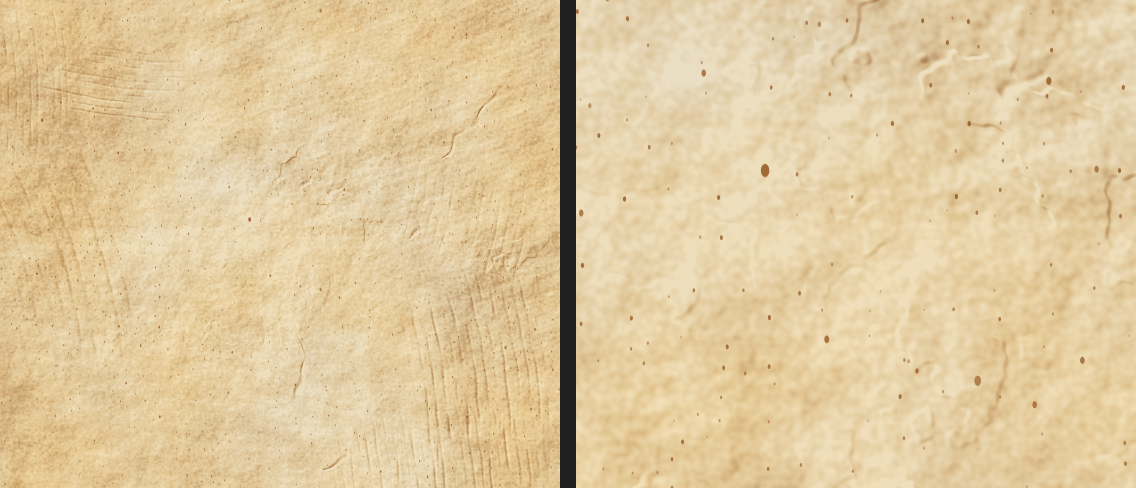
Left, the full canvas; right, a detail of the centre.
Give the GLSL for this texture, as a Shadertoy shader.

```glsl
// Aged cream plaster: trowel streaks, combed grooves, chipped skins, cracks and
// rust specks. A height field is built from gradient noise and distance
// functions, lit from the upper left, and its tone is mapped to three colours.

#define DEEP vec3(0.785, 0.64, 0.44)
#define CREAM vec3(0.877, 0.772, 0.582)
#define PALE vec3(0.922, 0.848, 0.695)
#define RUST vec3(0.6, 0.37, 0.16)
#define MEAN_TONE 0.7
#define ROUGHNESS 4.2
#define COMB_DEPTH 1.0
#define CHIP_DEPTH 1.0
#define CRACK_DEPTH 1.2
#define GRAIN 0.36
#define SPECK_SHARE 0.45
#define LIGHT_STEP vec2(-0.0023, 0.002)

float hash(vec2 p) {
    vec3 q = fract(p.xyx * 0.1031);
    q += dot(q, q.yzx + 33.33);
    return fract((q.x + q.y) * q.z);
}

vec2 gradientAt(vec2 cell) {
    float a = 6.2832 * hash(cell);
    return vec2(cos(a), sin(a));
}

float noise(vec2 p) {
    vec2 i = floor(p), f = fract(p);
    vec2 u = f * f * f * (f * (f * 6.0 - 15.0) + 10.0);
    vec2 e = vec2(1, 0);
    float low = mix(dot(gradientAt(i), f), dot(gradientAt(i + e), f - e), u.x);
    float high = mix(dot(gradientAt(i + e.yx), f - e.yx), dot(gradientAt(i + 1.0), f - 1.0), u.x);
    return mix(low, high, u.y);
}

float fbm(vec2 p) {
    float sum = 0.0, amp = 0.5;
    for (int i = 0; i < 4; i++) {
        sum += amp * noise(p);
        p = mat2(1.6, 1.2, -1.2, 1.6) * p + 17.3;
        amp *= 0.5;
    }
    return sum;
}

float blob(vec2 p, vec2 centre, vec2 size) {
    vec2 d = (p - centre) / size;
    return exp(-dot(d, d));
}

// Stained, speckled zones around the deepest grooves.
float stainedZones(vec2 p) {
    return blob(p, vec2(0.08, 0.5), vec2(0.2)) + blob(p, vec2(1.02, 0.3), vec2(0.15));
}

// Coordinates across (x) and along (y) a stroke leaning right of vertical.
vec2 strokeSpace(vec2 p, float lean) {
    float c = cos(lean), s = sin(lean);
    return vec2(c * p.x - s * p.y, s * p.x + c * p.y);
}

// Patch of parallel grooves with ragged ends and gaps.
float comb(vec2 p, vec2 centre, vec2 size, float lean, float spacing) {
    vec2 q = strokeSpace(p - centre, lean);
    q.x += 0.4 * q.y * q.y + 0.004 * noise(p * 18.0);
    float id = floor(q.x / spacing), h = hash(vec2(id, 7.0 + centre.x * 90.0));
    float d = fract(q.x / spacing) - 0.5 + 0.3 * (h - 0.5);
    float ends = 1.0 - smoothstep(0.6, 1.0, abs(q.y / size.y + 0.7 * (h - 0.5)));
    float sides = 1.0 - smoothstep(0.7, 1.0, abs(q.x) / size.x);
    float gaps = smoothstep(-0.3, 0.2, noise(vec2(id * 7.37, q.y * 14.0)));
    return exp(-d * d * 46.0) * ends * sides * gaps * (0.4 + 0.6 * h);
}

float cracks(vec2 p) {
    const vec4 spans[6] = vec4[6](
        vec4(0.91, 0.68, 0.975, 0.765), vec4(0.975, 0.765, 1.03, 0.822),
        vec4(0.835, 0.51, 0.862, 0.535), vec4(0.617, 0.31, 0.615, 0.19),
        vec4(0.66, 0.035, 0.71, 0.06), vec4(0.67, 0.6, 0.7, 0.62));
    p += 0.022 * vec2(noise(p * 24.0), noise(p * 24.0 + 51.0));
    float sum = 0.0;
    for (int i = 0; i < 6; i++) {
        vec2 a = p - spans[i].xy, b = spans[i].zw - spans[i].xy;
        float t = clamp(dot(a, b) / dot(b, b), 0.0, 1.0);
        float d = length(a - b * t) / (0.0022 + 0.002 * t);
        sum = max(sum, exp(-d * d) * (0.6 + 0.8 * noise(p * 40.0)));
    }
    return sum;
}

float carving(vec2 p) {
    float grooves = comb(p, vec2(0.98, 0.26), vec2(0.15, 0.2), -0.15, 0.021)
        + 0.8 * comb(p, vec2(0.9, 0.06), vec2(0.25, 0.1), -0.12, 0.019)
        + 0.6 * comb(p, vec2(0.13, 0.52), vec2(0.15, 0.25), -0.33, 0.027)
        + 0.6 * comb(p, vec2(0.24, 0.83), vec2(0.09, 0.15), 1.7, 0.015)
        + 0.4 * comb(p, vec2(0.07, 0.84), vec2(0.08, 0.17), -0.05, 0.015)
        + 0.45 * comb(p, vec2(0.97, 0.55), vec2(0.16, 0.1), 0.2, 0.02);
    return -COMB_DEPTH * grooves - CRACK_DEPTH * cracks(p);
}

float height(vec2 p) {
    float worn = 0.1 + blob(p, vec2(0.68, 0.63), vec2(0.16, 0.15))
        + 0.7 * blob(p, vec2(0.45, 0.36), vec2(0.24, 0.1))
        + 0.6 * blob(p, vec2(1.05, 0.47), vec2(0.1));
    float skin = smoothstep(0.0, 0.04, fbm(p * 13.0 + 4.0));
    float torn = worn * smoothstep(-0.15, 0.15, noise(p * 9.0 + 9.0));
    return carving(p) + CHIP_DEPTH * skin * torn + ROUGHNESS * (0.9 + 0.6 * worn) * fbm(p * 14.0);
}

// Three sizes of specks, thicker in the stained zones.
float specks(vec2 p, float pixel) {
    float crowd = 0.6 + stainedZones(p), sum = 0.0;
    for (int i = 0; i < 3; i++) {
        float n = float(i), scale = pow(1.6, n), cell = 0.017 * exp2(1.4 * n);
        vec2 id = floor(p / cell) + 31.0 * n;
        float h = hash(id + 5.0), r = 0.001 * scale * (0.6 + 0.8 * h);
        vec2 spot = 0.2 + 0.6 * vec2(hash(id + 11.0), hash(id + 23.0));
        float d = length((fract(p / cell) - spot) * cell * vec2(1.25, 0.8));
        float present = step(hash(id), SPECK_SHARE * crowd / (1.0 + 0.7 * n));
        sum = max(sum, present * (0.4 + 0.5 * h) * (1.0 - smoothstep(r - 0.7 * pixel, r + 0.7 * pixel, d)));
    }
    return sum;
}

void mainImage(out vec4 fragColor, in vec2 fragCoord) {
    vec2 p = fragCoord / iResolution.y;

    // Broad stains and trowel streaks
    float upperRight = smoothstep(0.9, 1.5, p.x + p.y);
    float streaks = mix(0.22 * noise(strokeSpace(p, 1.65) * vec2(70.0, 7.0)),
        0.32 * noise(strokeSpace(p, 1.22) * vec2(110.0, 6.0)), upperRight);
    float edges = smoothstep(0.25, 0.75, length((p - vec2(0.57, 0.45)) * vec2(1.1, 0.8)));
    float tone = MEAN_TONE + 0.75 * fbm(p * 3.2 + 2.0) + 0.55 * fbm(p * 11.0 + 30.0);
    tone += streaks + 0.09 - 0.34 * edges - 0.18 * stainedZones(p);

    // Relief and fine grain
    tone += height(p) - height(p + LIGHT_STEP) + 0.4 * carving(p);
    tone += GRAIN * (noise(p * 190.0) + 0.6 * noise(p * vec2(90.0, 120.0)));

    // Tone to colour, with slow warm and grey drifts
    tone = clamp(tone, -0.6, 1.15);
    vec3 color = tone < 0.5 ? mix(DEEP, CREAM, 2.0 * tone) : mix(CREAM, PALE, 2.0 * tone - 1.0);
    color += vec3(0.02, 0.0, -0.04) * (2.2 * fbm(p * 4.0 + 70.0) + 0.4 * edges - 0.1);
    color = mix(color, RUST, specks(p, 1.0 / iResolution.y));
    fragColor = vec4(color, 1.0);
}
```
